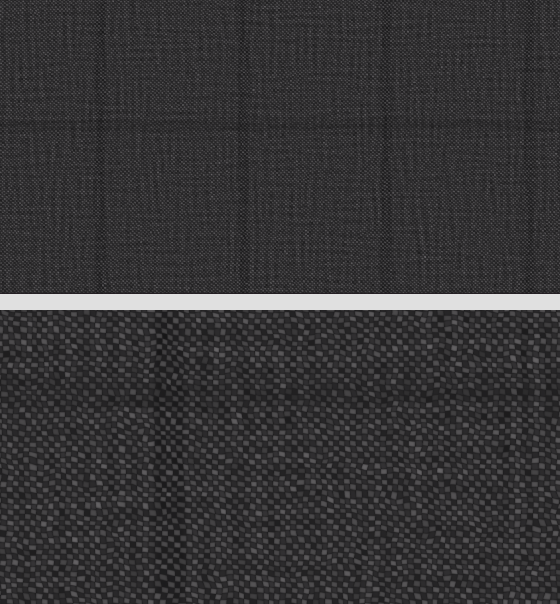
Top, the full canvas; bottom, a detail of the centre.
Give the GLSL for this texture, as a WebGL 2 fragment shader.

```glsl
#version 300 es
precision highp float;
// Charcoal plain-weave suiting with a faint dark windowpane check.

uniform vec2 u_resolution;
out vec4 fragColor;

// Lengths are fractions of the canvas height
const vec2 THREAD_PITCH = vec2(0.0067, 0.0064);
const vec2 CHECK_PERIOD = vec2(0.4865, 0.585);
const vec2 CHECK_START = vec2(0.341, 0.573);
const vec2 BAND_HALF_WIDTH = vec2(0.017, 0.018);
const float BAND_SOFTNESS = 0.006;
const float HEM_HEIGHT = 0.004;

const vec3 GAP_COLOR = vec3(0.118, 0.115, 0.120);
const vec3 WARP_COLOR = vec3(0.164, 0.160, 0.166);
const vec3 WEFT_COLOR = vec3(0.298, 0.292, 0.298);
const vec3 WARP_BAND_COLOR = vec3(0.122, 0.119, 0.125);
const vec3 WEFT_BAND_COLOR = vec3(0.262, 0.257, 0.262);
const vec3 HEM_COLOR = vec3(0.130, 0.105, 0.125);

const float FIBRE_VARIATION = 0.17;
const float STREAK_VARIATION = 0.20;
const float SLUB_CHANCE = 0.002;
const float SLUB_GAIN = 0.25;
const float DRIFT = 0.5;
const float WOBBLE = 0.7;
const float YARN_SLANT = 0.15;
const int SAMPLES = 4;

float hash(vec2 p) {
    return fract(sin(dot(p, vec2(127.1, 311.7))) * 43758.5453);
}

float noise(vec2 p) {
    vec2 cell = floor(p);
    vec2 f = fract(p);
    f = f * f * (3.0 - 2.0 * f);
    float low = mix(hash(cell), hash(cell + vec2(1.0, 0.0)), f.x);
    float high = mix(hash(cell + vec2(0.0, 1.0)), hash(cell + 1.0), f.x);
    return mix(low, high, f.y);
}

// Coverage of the repeating dark bands: x for upright, y for level
vec2 checkBands(vec2 p) {
    vec2 offset = p - CHECK_START;
    vec2 fromBand = abs(offset - CHECK_PERIOD * round(offset / CHECK_PERIOD));
    return 1.0 - smoothstep(BAND_HALF_WIDTH - BAND_SOFTNESS,
                            BAND_HALF_WIDTH + BAND_SOFTNESS, fromBand);
}

// Tone running along one thread
float threadTone(float thread, float along, float seed) {
    float start = hash(vec2(thread, seed)) * 40.0;
    return noise(vec2(along * 12.0 + start, thread * 5.0 + seed));
}

// Contrast with the next threads, so streaks stay narrow and even out
float streak(float thread, float along, float seed) {
    return threadTone(thread, along, seed)
         - 0.5 * threadTone(thread - 2.0, along, seed)
         - 0.5 * threadTone(thread + 2.0, along, seed);
}

vec3 fabric(vec2 p) {
    // Threads drift gently and wobble from crossing to crossing
    vec2 drift = vec2(noise(p * 14.0), noise(p * 14.0 + 31.0)) - 0.5;
    vec2 wobble = vec2(noise(p * 60.0 + 5.0), noise(p * 60.0 + 47.0)) - 0.5;
    vec2 grid = p / THREAD_PITCH + DRIFT * drift + WOBBLE * wobble;
    vec2 id = floor(grid);
    vec2 local = 2.0 * fract(grid) - 1.0;
    vec2 bands = checkBands(p);

    // Alternate cells show the level weft or the upright warp on top
    bool weftOnTop = mod(id.x + id.y, 2.0) < 0.5;
    vec3 warp = mix(WARP_COLOR, WARP_BAND_COLOR, bands.x);
    vec3 weft = mix(WEFT_COLOR, WEFT_BAND_COLOR, bands.y);
    warp *= 1.0 - 0.06 * bands.y;
    weft *= 1.0 - 0.06 * bands.x;
    vec3 thread = weftOnTop ? weft : warp;

    // Rounded float, slanted by the yarn twist
    vec2 across = weftOnTop ? local.yx : local;
    across.x += YARN_SLANT * across.y;
    vec2 falloff = across * across;
    float body = clamp(1.0 - falloff.x * falloff.x, 0.0, 1.0)
               * (1.0 - 0.5 * falloff.y * falloff.y);

    // Uneven yarn: narrow streaks, fibres and pale slubs
    float yarn = streak(id.x, p.y, 7.0) + streak(id.y, p.x, 19.0);
    float fibre = hash(id + 3.0) - hash(id + vec2(5.0, 3.0));
    float slub = step(1.0 - SLUB_CHANCE, hash(id + 57.0));
    float gain = 1.0 + STREAK_VARIATION * yarn + FIBRE_VARIATION * fibre
               + SLUB_GAIN * slub;
    return mix(GAP_COLOR, thread * gain, body);
}

void main() {
    // Average a small grid of samples inside each pixel
    vec3 color = vec3(0.0);
    for (int j = 0; j < SAMPLES; j++) {
        for (int i = 0; i < SAMPLES; i++) {
            vec2 inside = (vec2(i, j) + 0.5) / float(SAMPLES) - 0.5;
            color += fabric((gl_FragCoord.xy + inside) / u_resolution.y);
        }
    }
    color /= float(SAMPLES * SAMPLES);

    // Thin dark hem along the lower edge
    float height = gl_FragCoord.y / u_resolution.y;
    float hem = 1.0 - smoothstep(0.5 * HEM_HEIGHT, 1.5 * HEM_HEIGHT, height);
    fragColor = vec4(mix(color, HEM_COLOR, 0.8 * hem), 1.0);
}
```
